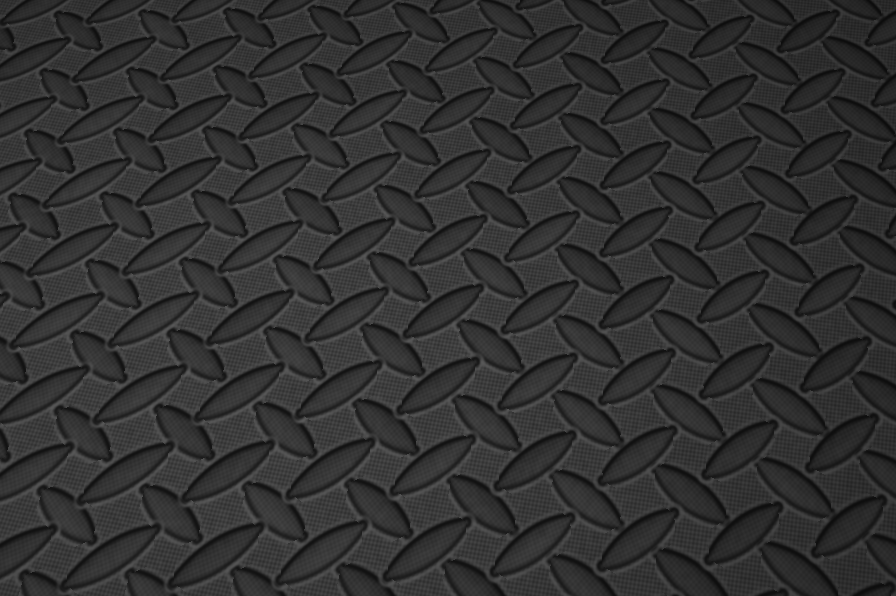
Give the GLSL for this texture, as a WebGL 2 fragment shader.

```glsl
#version 300 es
precision highp float;
uniform vec2 u_resolution;
out vec4 fragColor;

const float ROW_ASPECT = 0.738;
const float FLOOR_TONE = 0.205;
const float LUG_TONE = 0.172;
const float GROOVE_TONE = 0.055;
const float RIM_TONE = 0.31;

vec2 hash2(vec2 p) {
  p = vec2(dot(p, vec2(127.1, 311.7)), dot(p, vec2(269.5, 183.3)));
  return 2.0 * fract(sin(p) * 43758.55) - 1.0;
}

float gradientNoise(vec2 p) {
  vec2 i = floor(p), f = fract(p), w = f * f * (3.0 - 2.0 * f);
  float a = dot(hash2(i), f);
  float b = dot(hash2(i + vec2(1, 0)), f - vec2(1, 0));
  float c = dot(hash2(i + vec2(0, 1)), f - vec2(0, 1));
  float d = dot(hash2(i + 1.0), f - 1.0);
  return mix(mix(a, b, w.x), mix(c, d, w.x), w.y);
}

mat2 rotation(float angle) {
  float c = cos(angle), s = sin(angle);
  return mat2(c, -s, s, c);
}

// Lens with rounded tips, long axis along x
float lensDistance(vec2 p, float halfLength, float halfWidth, float rounding) {
  float l = halfLength - rounding, w = halfWidth - rounding;
  float offset = 0.5 * (l * l - w * w) / w;
  p = abs(p);
  bool nearTip = offset * (l - p.x) < p.y * l;
  float d = nearTip ? length(p - vec2(l, 0.0))
                    : length(p + vec2(0.0, offset)) - (w + offset);
  return d - rounding;
}

// Receding sheet: columns in x, rows in y, with a slight bow
vec2 sheetCoords(vec2 p) {
  float across = p.x - 0.990;
  float height = p.y - 0.549 - 0.05 * across - 0.023 * across * across;
  float depth = 1.0 - 0.2355 * height;
  return vec2((across - 0.012 * height) / 0.160, height / 0.1182) / depth;
}

float softLine(float d, float center, float width) {
  float t = (d - center) / width;
  return exp(-t * t);
}

// Fine diagonal weave, faded out when too small to resolve
float weave(vec2 q, float pixel) {
  vec2 r = rotation(0.6) * q * 118.0;
  float fade = 1.0 - smoothstep(1.2, 3.2, pixel * 118.0);
  return sin(r.x) * sin(r.y) * fade;
}

// One family of raised lugs laid over the given tone
float addLugs(float tone, vec2 sheet, vec2 shift, float lean, float pixel) {
  vec2 cell = sheet - shift + 0.5;
  vec2 id = floor(cell);
  vec2 local = (fract(cell) - 0.5) * vec2(1.0, ROW_ASPECT);
  local = rotation(lean) * local;

  float halfLength = 0.445 - 0.008 * id.x * sign(lean);
  float halfWidth = 0.145;
  float d = lensDistance(local, halfLength, halfWidth, 0.045);
  float upper = smoothstep(-0.08, 0.08, local.y);
  float wear = hash2(id + shift).x;

  // Domed face, shaded toward its upper edge
  float face = LUG_TONE + 0.012 * wear - 0.035 * local.y / halfWidth;
  face += 0.02 * smoothstep(0.0, -0.12, d);
  face += 0.014 * weave(local, pixel);
  face += 0.025 * gradientNoise(local * 14.0 + id * 7.3);
  tone = mix(tone, face, smoothstep(pixel, -pixel, d));

  // Dark groove inside a thin light rim
  float groove = softLine(d, -0.012, 0.023 + 0.3 * pixel);
  float rim = softLine(d, 0.03, 0.017 + 0.3 * pixel);
  float scuff = 0.85 + 0.5 * gradientNoise(sheet * 9.0);
  tone = mix(tone, GROOVE_TONE, groove * mix(0.65, 0.92, upper));
  return mix(tone, RIM_TONE, rim * scuff * mix(0.8, 0.45, upper));
}

void main() {
  vec2 p = gl_FragCoord.xy / u_resolution.y;
  p.x *= 1.506 * u_resolution.y / u_resolution.x;
  vec2 sheet = sheetCoords(p);
  vec2 q = sheet * vec2(1.0, ROW_ASPECT);
  float pixel = max(fwidth(q.x), fwidth(q.y));

  // Grained floor
  float tone = FLOOR_TONE + 0.035 * weave(q, pixel);
  tone += 0.03 * gradientNoise(q * 16.0) + 0.015 * gradientNoise(q * 2.0);

  // Two lug families leaning opposite ways
  tone = addLugs(tone, sheet, vec2(0.0), -0.65, pixel);
  tone = addLugs(tone, sheet, vec2(0.5), 0.55, pixel);

  // Broad light falling off toward the far right
  float falloff = length((p - vec2(0.45, 0.38)) * vec2(0.75, 1.0));
  tone *= 1.17 - 0.45 * smoothstep(0.1, 1.2, falloff);
  fragColor = vec4(vec3(tone), 1.0);
}
```
